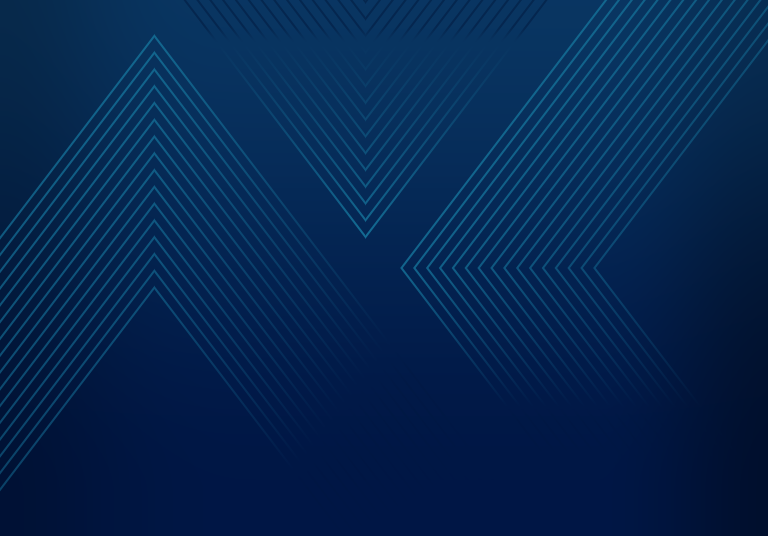
This background is drawn by a Shadertoy shader. Its source:

```glsl
// Three nested sets of thin teal chevrons over a deep navy gradient.
// Each set repeats one V-shaped distance; its lines fade along their arms
// and turn into faint dark lines. Lengths are in units of canvas height.

const vec3 TOP_BLUE    = vec3(0.035, 0.212, 0.385);
const vec3 BOTTOM_NAVY = vec3(0.000, 0.088, 0.270);
const vec3 LINE_TEAL   = vec3(0.075, 0.420, 0.575);
const vec3 LINE_SHADE  = vec3(0.000, 0.080, 0.220);

const vec2 PEAK_APEX   = vec2(0.288, 0.933);
const vec2 VALLEY_APEX = vec2(0.682, 0.558);
const vec2 ARROW_APEX  = vec2(0.749, 0.500);

const float SLOPE         = 1.31;
const float ROW_SPACING   = 0.0313;
const float ARROW_SPACING = 0.0240;
const float LINE_COUNT    = 16.0;
const float HALF_WIDTH    = 0.0019;

// Distance from the apex along the axis, with q.y pointing into the set.
float chevronDepth(vec2 q, float slope) {
    return q.y - slope * abs(q.x);
}

// Antialiased coverage of the nearest line in a set.
float chevronLines(float depth, float slope, float spacing) {
    float index = clamp(floor(depth / spacing + 0.5), 0.0, LINE_COUNT - 1.0);
    float dist = abs(depth - index * spacing) / sqrt(1.0 + slope * slope);
    float halfPixel = 0.6 / iResolution.y;
    return 1.0 - smoothstep(HALF_WIDTH - halfPixel, HALF_WIDTH + halfPixel, dist);
}

// Signed strength: light until t = 1, then a dark tail.
float fadeToShade(float t, float shade, float tailEnd) {
    float tail = smoothstep(1.0, 1.1, t) * (1.0 - smoothstep(1.15, tailEnd, t));
    return clamp(1.0 - t, 0.0, 1.0) - shade * tail;
}

vec3 drawLines(vec3 base, float coverage, float strength) {
    vec3 ink = strength > 0.0 ? LINE_TEAL : LINE_SHADE;
    return mix(base, ink, coverage * abs(strength));
}

vec3 background(vec2 p, float aspect) {
    vec3 color = mix(BOTTOM_NAVY, TOP_BLUE, smoothstep(0.08, 1.08, p.y));
    // Darker sides, strongest at the lower right.
    float x = p.x / aspect;
    float leftSide = 1.0 - smoothstep(0.0, 0.35, x);
    float rightSide = smoothstep(0.78, 1.02, x);
    float lowRight = 1.0 - smoothstep(0.3, 1.0, p.y);
    color *= 1.0 - 0.23 * leftSide * leftSide;
    color *= 1.0 - rightSide * mix(0.16, 0.36, lowRight);
    return color;
}

void mainImage(out vec4 fragColor, in vec2 fragCoord) {
    vec2 p = fragCoord / iResolution.y;
    vec3 color = background(p, iResolution.x / iResolution.y);

    // Upward peak on the left, fading down its right arm.
    vec2 q = p - PEAK_APEX;
    float depth = chevronDepth(vec2(q.x, -q.y), SLOPE);
    float rank = clamp(depth / (ROW_SPACING * LINE_COUNT), 0.0, 1.0);
    float reach = mix(0.44, 0.25, rank);
    float strength = fadeToShade(max(q.x, 0.0) / reach, 0.18, 1.45);
    strength *= mix(0.92, 0.62, rank) * (1.0 - 0.6 * max(-q.x, 0.0));
    color = drawLines(color, chevronLines(depth, SLOPE, ROW_SPACING), strength);

    // Downward valley at the top, fading upward into dark lines.
    q = p - VALLEY_APEX;
    depth = chevronDepth(q, SLOPE);
    strength = fadeToShade(max(q.y, 0.0) / 0.36, 0.45, 2.2);
    color = drawLines(color, chevronLines(depth, SLOPE, ROW_SPACING), strength);

    // Left-pointing arrow on the right, fading down its lower arm.
    q = p - ARROW_APEX;
    depth = chevronDepth(q.yx, 1.0 / SLOPE);
    rank = clamp(depth / (ARROW_SPACING * LINE_COUNT), 0.0, 1.0);
    strength = fadeToShade(max(-q.y, 0.0) / 0.26, 0.18, 1.45);
    strength *= mix(0.9, 0.5, rank);
    color = drawLines(color, chevronLines(depth, 1.0 / SLOPE, ARROW_SPACING), strength);

    fragColor = vec4(color, 1.0);
}
```
